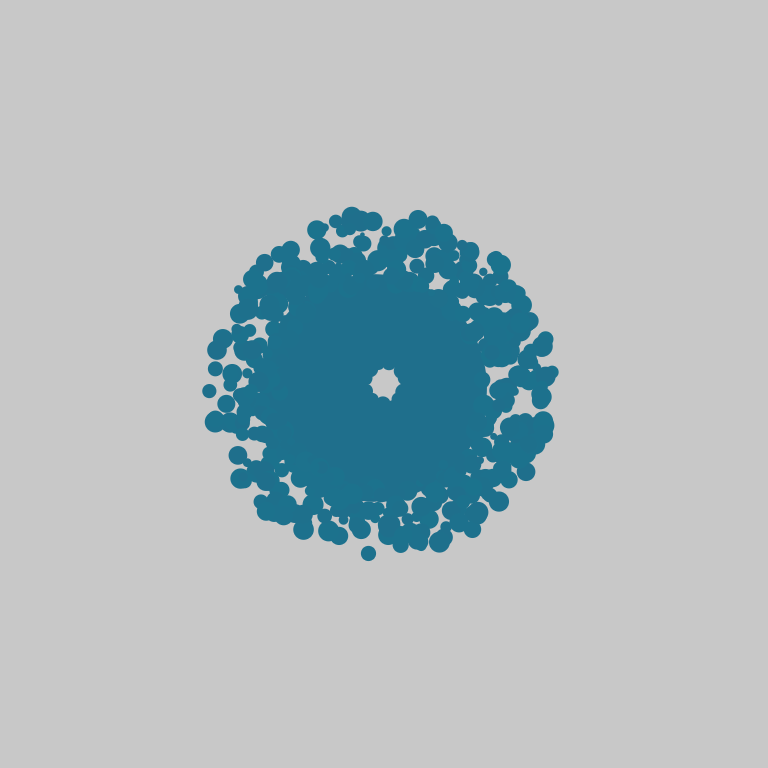
Give the GLSL for this background, as a Shadertoy shader.

```glsl
// Teal disc of clustered paint dots with a ragged rim and a small central hole, on flat grey.

const vec3 PAPER = vec3(0.784);
const vec3 DEEP_TEAL = vec3(0.122, 0.435, 0.549);
const vec3 LIGHT_TEAL = vec3(0.098, 0.459, 0.557);

const vec2 CLUSTER_CENTER = vec2(0.496, 0.499);
const vec2 CORE_CENTER = vec2(0.486, 0.495);
const vec2 HOLE_CENTER = vec2(0.501, 0.501);

const float CORE_RADIUS = 0.148;
const float HOLE_RADIUS = 0.024;
const float CLUSTER_LIMIT = 0.26;

const int DOT_COUNT = 540;
const float DOT_NEAR = 0.132;      // closest dot centre to the middle
const float DOT_FAR = 0.224;       // farthest dot centre
const float DOT_FALLOFF = 1.15;    // higher values thin out the rim
const float DOT_MIN = 0.003;
const float DOT_MAX = 0.0138;
const float DOT_TINT = 0.6;

const int HOLE_DOT_COUNT = 11;
const float HOLE_DOT_ORBIT = 0.0275;

const float TAU = 6.2831853;

float hash(float n) {
    return fract(sin(n * 12.9898) * 43758.5453);
}

vec2 polar(float angle, float radius) {
    return radius * vec2(cos(angle), sin(angle));
}

// Smooth coverage of a circle, with an edge about one pixel wide.
float disc(vec2 p, vec2 center, float radius, float pixel) {
    return clamp(0.5 + (radius - length(p - center)) / pixel, 0.0, 1.0);
}

// Solid ring that fills the middle of the cluster.
float coreMask(vec2 p, float pixel) {
    return disc(p, CORE_CENTER, CORE_RADIUS, pixel)
         * (1.0 - disc(p, HOLE_CENTER, HOLE_RADIUS, pixel));
}

// Small dots that scallop the edge of the hole.
float holeRimMask(vec2 p, float pixel) {
    float mask = 0.0;
    for (int i = 0; i < HOLE_DOT_COUNT; i++) {
        float id = float(i);
        float angle = TAU * (id + 0.5 * hash(id + 0.31)) / float(HOLE_DOT_COUNT);
        float radius = mix(0.0085, 0.0115, hash(id + 7.73));
        mask = max(mask, disc(p, HOLE_CENTER + polar(angle, HOLE_DOT_ORBIT), radius, pixel));
    }
    return mask;
}

// Loose dots, painted in turn with slightly different tints.
vec3 scatterDots(vec3 color, vec2 p, float pixel) {
    for (int i = 0; i < DOT_COUNT; i++) {
        float id = float(i) + 1.0;
        float angle = TAU * hash(id + 0.17);
        float spread = pow(hash(id * 1.37 + 3.1), DOT_FALLOFF);
        vec2 center = CLUSTER_CENTER + polar(angle, mix(DOT_NEAR, DOT_FAR, spread));
        float radius = mix(DOT_MIN, DOT_MAX, sqrt(hash(id * 2.11 + 5.9)));
        float tint = DOT_TINT * hash(id * 0.73 + 9.2);
        color = mix(color, mix(DEEP_TEAL, LIGHT_TEAL, tint), disc(p, center, radius, pixel));
    }
    return color;
}

void mainImage(out vec4 fragColor, in vec2 fragCoord) {
    float pixel = 1.0 / iResolution.y;
    vec2 p = (fragCoord - 0.5 * iResolution.xy) * pixel + 0.5;
    vec3 color = PAPER;

    if (length(p - CLUSTER_CENTER) < CLUSTER_LIMIT) {
        color = mix(color, DEEP_TEAL, coreMask(p, pixel));
        color = mix(color, DEEP_TEAL, holeRimMask(p, pixel));
        color = scatterDots(color, p, pixel);
    }
    fragColor = vec4(color, 1.0);
}
```
